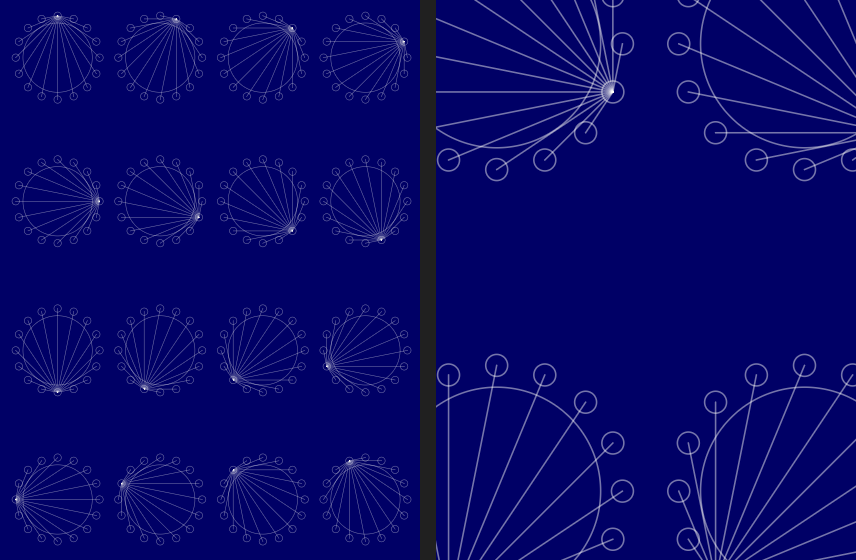
Left, the full canvas; right, a detail of the centre.
This pattern is drawn by a Shadertoy shader. Its source:

```glsl
// Sixteen wheels of thin pale lines on deep blue, four across and four down.
// Each wheel has 16 small rings around a large circle; one ring is the hub and
// fans lines to all the others, moving one step clockwise from wheel to wheel.

const float TAU = 6.2831853;

// Lengths are fractions of the canvas width
const vec2  GRID_COUNT    = vec2(4.0, 4.0);
const vec2  FIRST_CENTER  = vec2(0.1372, 0.1441);  // lower left wheel
const vec2  GRID_PITCH    = vec2(0.2443, 0.3550);
const float TOP_ROW_DROP  = 0.0130;                // top row sits slightly lower
const int   NODE_COUNT    = 16;
const float NODE_ORBIT    = 0.0998;
const float NODE_RADIUS   = 0.0087;
const float CIRCLE_RADIUS = 0.0825;
const float LINE_WIDTH    = 0.00125;
const float LINE_OPACITY  = 0.46;

const vec3 BACKGROUND = vec3(0.0, 0.0, 0.40);
const vec3 LINE_COLOR = vec3(1.0, 1.0, 0.98);

float segmentDistance(vec2 p, vec2 a, vec2 b) {
    vec2 ab = b - a;
    float t = clamp(dot(p - a, ab) / dot(ab, ab), 0.0, 1.0);
    return length(p - a - ab * t);
}

float ringDistance(vec2 p, float radius) {
    return abs(length(p) - radius);
}

// Opacity of a stroke, box filtered over one pixel so hairlines stay even
float stroke(float dist, float pixel) {
    float upper = min(dist + 0.5 * pixel, 0.5 * LINE_WIDTH);
    float lower = max(dist - 0.5 * pixel, -0.5 * LINE_WIDTH);
    return LINE_OPACITY * max(upper - lower, 0.0) / pixel;
}

// Node position, counted clockwise from the top
vec2 nodePosition(int index) {
    float angle = TAU * float(index) / float(NODE_COUNT);
    return NODE_ORBIT * vec2(sin(angle), cos(angle));
}

// Combined opacity of all the overlapping strokes of one wheel
float wheel(vec2 p, int hubIndex, float pixel) {
    vec2 hub = nodePosition(hubIndex);
    float clear = 1.0 - stroke(ringDistance(p, CIRCLE_RADIUS), pixel);
    for (int i = 0; i < NODE_COUNT; i++) {
        vec2 node = nodePosition(i);
        clear *= 1.0 - stroke(ringDistance(p - node, NODE_RADIUS), pixel);
        if (i != hubIndex) {
            clear *= 1.0 - stroke(segmentDistance(p, hub, node), pixel);
        }
    }
    return 1.0 - clear;
}

void mainImage(out vec4 fragColor, in vec2 fragCoord) {
    float pixel = 1.0 / iResolution.x;
    vec2 uv = fragCoord * pixel;

    // Nearest wheel
    vec2 cell = floor((uv - FIRST_CENTER) / GRID_PITCH + 0.5);
    cell = clamp(cell, vec2(0.0), GRID_COUNT - 1.0);
    vec2 center = FIRST_CENTER + cell * GRID_PITCH;
    float rowFromTop = GRID_COUNT.y - 1.0 - cell.y;
    if (rowFromTop < 0.5) center.y -= TOP_ROW_DROP;

    // The hub advances in reading order
    int hubIndex = int(rowFromTop * GRID_COUNT.x + cell.x + 0.5);
    float ink = wheel(uv - center, hubIndex, pixel);

    fragColor = vec4(mix(BACKGROUND, LINE_COLOR, ink), 1.0);
}
```
